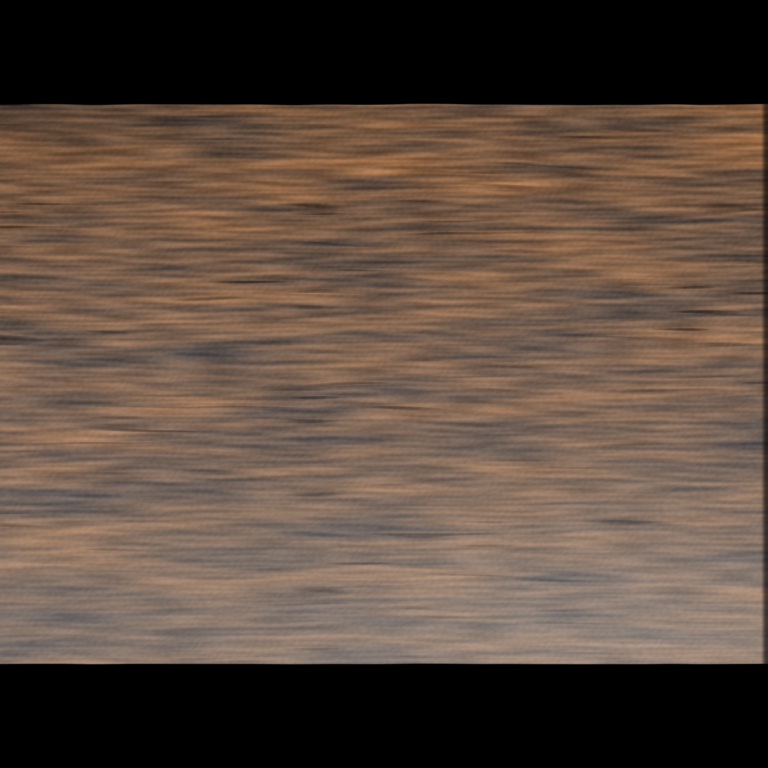
A WebGL 1 fragment shader for this texture:

```glsl
precision highp float;
// A plank of brushed brown wood with fine horizontal grain, on black.
uniform vec2 u_resolution;

const float PLANK_BOTTOM = 0.1355;
const float PLANK_TOP = 0.8640;
const float EDGE_WOBBLE = 0.002;
const float SIDE_SHADE_START = 0.990;

const vec3 BROWN_TOP = vec3(0.465, 0.342, 0.252);
const vec3 BROWN_MIDDLE = vec3(0.488, 0.396, 0.336);
const vec3 GREY_BOTTOM = vec3(0.540, 0.466, 0.418);
const vec3 GRAIN_TINT = vec3(0.250, 0.192, 0.148);
const vec3 WARM_SHIFT = vec3(0.055, 0.005, -0.040);
const vec3 PORE_DARKEN = vec3(0.200, 0.160, 0.125);
const vec3 SHEEN = vec3(0.045, 0.055, 0.062);

// Cells per canvas, along and across the grain
const vec2 PATCH_SCALE = vec2(3.2, 17.0);
const vec2 BAND_SCALE = vec2(5.0, 46.0);
const vec2 STREAK_SCALE = vec2(8.0, 105.0);
const vec2 FIBRE_SCALE = vec2(15.0, 190.0);
const vec2 PORE_SCALE = vec2(7.5, 128.0);
const float WEAVE_SCALE = 125.0;
const float WEAVE_STRENGTH = 0.032;

vec2 hashGradient(vec2 cell) {
  vec3 p = fract(cell.xyx * vec3(0.1031, 0.1030, 0.0973));
  p += dot(p, p.yzx + 33.33);
  float angle = 6.28318 * fract((p.x + p.y) * p.z);
  return vec2(cos(angle), sin(angle));
}

// Gradient noise, about -0.7 to 0.7
float gradientNoise(vec2 p) {
  vec2 i = floor(p);
  vec2 f = p - i;
  vec2 u = f * f * f * (f * (f * 6.0 - 15.0) + 10.0);
  float a = dot(hashGradient(i), f);
  float b = dot(hashGradient(i + vec2(1.0, 0.0)), f - vec2(1.0, 0.0));
  float c = dot(hashGradient(i + vec2(0.0, 1.0)), f - vec2(0.0, 1.0));
  float d = dot(hashGradient(i + vec2(1.0, 1.0)), f - vec2(1.0, 1.0));
  return mix(mix(a, b, u.x), mix(c, d, u.x), u.y);
}

// Vertical base gradient with a soft sheen at the lower right
vec3 baseColor(vec2 uv, float height) {
  vec3 color = mix(GREY_BOTTOM, BROWN_MIDDLE, smoothstep(0.0, 0.5, height));
  color = mix(color, BROWN_TOP, smoothstep(0.4, 1.0, height));
  vec2 toSheen = (uv - vec2(0.80, 0.17)) * vec2(2.2, 5.0);
  return color + SHEEN * exp(-dot(toSheen, toSheen));
}

vec3 woodColor(vec2 uv) {
  float height = (uv.y - PLANK_BOTTOM) / (PLANK_TOP - PLANK_BOTTOM);

  // Slight waver keeps the fibres from being perfectly straight
  vec2 p = uv;
  p.y += 0.003 * gradientNoise(uv * vec2(4.0, 9.0) + 3.7);

  // Grain, from wide patches down to single fibres
  float patches = gradientNoise(p * PATCH_SCALE + 11.3);
  float bands = gradientNoise(p * BAND_SCALE + 27.1);
  float streaks = gradientNoise(p * STREAK_SCALE + 41.6);
  float fibres = gradientNoise(p * FIBRE_SCALE + 63.2);
  float grain = 0.38 * patches + 0.42 * bands + 0.55 * streaks + 0.62 * fibres;
  float contrast = mix(0.66, 1.05, smoothstep(0.0, 0.75, height));

  vec3 color = baseColor(uv, height) + GRAIN_TINT * grain * contrast;
  color += WARM_SHIFT * (patches + bands + 0.6 * streaks) * contrast;

  // Thin dark pores, gathered in some areas
  float pore = smoothstep(0.20, 0.52, gradientNoise(p * PORE_SCALE + 85.4));
  float gathering = smoothstep(-0.3, 0.4, gradientNoise(p * vec2(3.0, 12.0) + 7.9));
  color -= PORE_DARKEN * pore * gathering * contrast;

  // Faint slanted weave
  vec2 slanted = vec2(uv.x + 0.5 * uv.y, uv.y - 0.5 * uv.x);
  color += WEAVE_STRENGTH * gradientNoise(slanted * vec2(1.0, 1.6) * WEAVE_SCALE);

  // Darker upper left corner and right side
  color *= 1.0 - 0.22 * exp(-9.0 * length((uv - vec2(0.0, PLANK_TOP)) * vec2(0.7, 2.0)));
  color *= 1.0 - 0.60 * smoothstep(SIDE_SHADE_START, 0.998, uv.x);
  return color;
}

void main() {
  vec2 uv = gl_FragCoord.xy / u_resolution;
  float pixel = 1.0 / u_resolution.y;

  // Plank outline with slightly rough long edges
  float wobble = EDGE_WOBBLE * gradientNoise(vec2(uv.x * 14.0, 5.5));
  float insideTop = smoothstep(-pixel, pixel, PLANK_TOP + wobble - uv.y);
  float insideBottom = smoothstep(-pixel, pixel, uv.y - PLANK_BOTTOM - 0.4 * wobble);

  vec3 color = woodColor(uv) * insideTop * insideBottom;
  gl_FragColor = vec4(clamp(color, 0.0, 1.0), 1.0);
}
```
